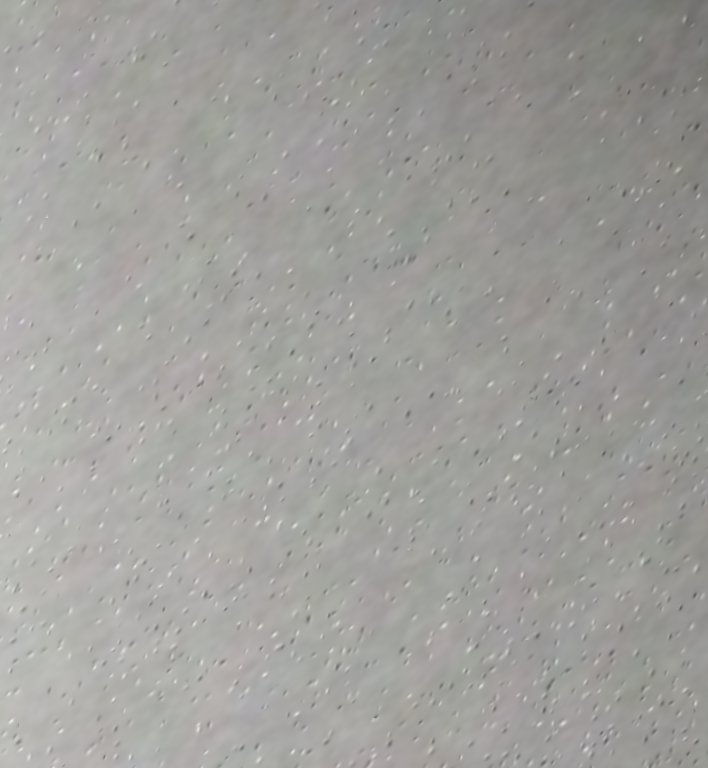
A WebGL 1 fragment shader for this texture:

```glsl
precision highp float;
uniform vec2 u_resolution;

#define SPECK_CELLS 76.0
#define SPECK_LENGTH 0.33
#define SPECK_WIDTH 0.19
#define SPECK_CONTRAST 0.27
#define SPECK_ANGLE 0.98
#define STREAK_SCALE 62.0
#define STREAK_CONTRAST 0.020
#define MOTTLE_SCALE 17.0
#define TINT_CONTRAST 0.009
#define WARM_GREY vec3(0.004, 0.0, -0.012)

float hash(vec2 p) {
    return fract(sin(dot(p, vec2(127.1, 311.7))) * 43758.5453);
}

vec2 hash2(vec2 p) {
    return vec2(hash(p), hash(p + 57.3));
}

// Coordinates along and across a direction
vec2 turn(vec2 p, float angle) {
    float c = cos(angle), s = sin(angle);
    return vec2(c * p.x + s * p.y, s * p.x - c * p.y);
}

// Cellular noise: soft blobs of random sign, centred on zero
float blobNoise(vec2 p) {
    vec2 cell = floor(p);
    float sum = 0.0;
    for (int j = -1; j <= 1; j++) {
        for (int i = -1; i <= 1; i++) {
            vec2 id = cell + vec2(float(i), float(j));
            vec2 d = p - id - hash2(id);
            float w = max(0.0, 1.0 - dot(d, d));
            sum += (hash(id + 19.7) * 2.0 - 1.0) * w * w;
        }
    }
    return sum;
}

// Slanted grains, each with a lit side and a shaded side
float specks(vec2 p, float density) {
    vec2 cell = floor(p);
    float sum = 0.0;
    for (int j = -1; j <= 1; j++) {
        for (int i = -1; i <= 1; i++) {
            vec2 id = cell + vec2(float(i), float(j));
            vec2 shape = hash2(id + 131.0);
            float angle = SPECK_ANGLE + (shape.x - 0.5) * 0.7;
            vec2 d = turn(p - id - hash2(id + 83.0), angle);
            float size = mix(0.7, 1.2, shape.y);
            d /= vec2(SPECK_LENGTH, SPECK_WIDTH) * size;
            float present = step(hash(id + 211.0), density);
            float strength = mix(0.35, 1.0, hash(id + 307.0));
            float tone = hash(id + 401.0) * 1.5 - 0.75;
            float relief = tone + d.y * (hash(id + 503.0) < 0.6 ? 1.1 : -1.1);
            sum += present * strength * relief * exp(-dot(d, d));
        }
    }
    return sum;
}

void main() {
    vec2 uv = gl_FragCoord.xy / u_resolution;
    vec2 p = gl_FragCoord.xy / u_resolution.y;

    // Light falling off to the right and the top
    float grey = 0.715 - 0.125 * uv.x - 0.075 * uv.y * uv.y;
    grey -= 0.05 * smoothstep(0.5, 1.4, uv.x * uv.y + 0.3 * uv.y);
    grey += 0.02 * (1.0 - smoothstep(0.0, 0.15, uv.x));

    // Faint diagonal streaks and broad mottling
    vec2 slant = turn(p, 0.75);
    float mottle = blobNoise(p * MOTTLE_SCALE + 5.0);
    grey += STREAK_CONTRAST * blobNoise(slant * STREAK_SCALE * vec2(0.55, 1.2));
    grey += STREAK_CONTRAST * 0.7 * blobNoise(slant * STREAK_SCALE * vec2(1.3, 2.4) + 31.0);
    grey += 0.008 * mottle;

    // Specks gather in clusters and thicken towards the bottom
    float cluster = blobNoise(p * 8.0 + 71.0) + 0.6 * mottle;
    float density = 0.15 + 0.25 * (1.0 - uv.y) + 0.14 * cluster;
    float contrast = SPECK_CONTRAST * mix(1.0, 0.75, uv.y);
    grey += contrast * specks(p * SPECK_CELLS, density);

    // Weak pink and green, blue and yellow casts
    float pinkGreen = blobNoise(slant * vec2(13.0, 24.0) + 11.0);
    float blueYellow = blobNoise(slant * vec2(16.0, 30.0) + 43.0);
    vec3 color = vec3(grey) + WARM_GREY;
    color += TINT_CONTRAST * pinkGreen * vec3(1.0, -0.8, 0.6);
    color += TINT_CONTRAST * blueYellow * vec3(-0.4, 0.0, 1.0);

    gl_FragColor = vec4(clamp(color, 0.0, 1.0), 1.0);
}
```
